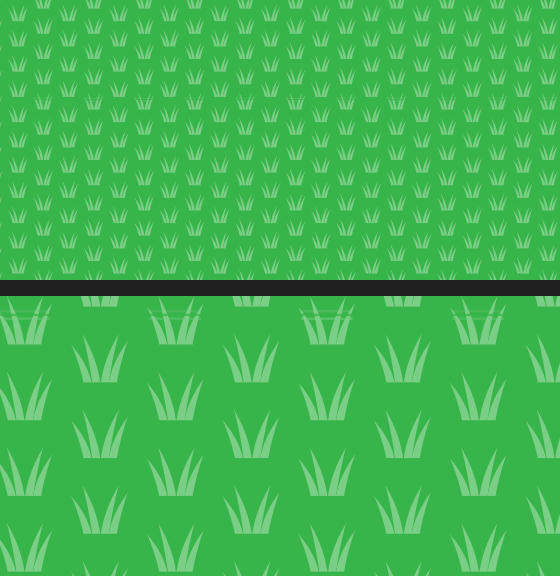
Top, the full canvas; bottom, a detail of the centre.
Give the GLSL for this pattern, as a WebGL 1 fragment shader.

```glsl
precision highp float;
// Light grass tufts in staggered columns on a flat green field, with one worn row.

uniform vec2 u_resolution;

#define PITCH 0.09015               // column spacing, in canvas heights
#define ORIGIN vec2(0.71, 0.255)    // centre of a tuft's foot, in pitches
#define HALF_WIDTH 0.053            // half width of a blade at its foot
#define BOW 0.5                     // share of the lean that comes from curvature
#define GROUND vec3(0.22, 0.71, 0.29)
#define GRASS vec3(0.48, 0.806, 0.52)
#define WORN_ROW 6.0                // row of tufts crossed by the seam
#define SEAM_Y 0.34                 // seam height above the foot
#define SEAM_STRENGTH 0.55

float hash(float n) {
  return fract(sin(n * 12.9898) * 43758.547);
}

// Coverage of a tapered blade growing from (foot, 0) and splaying towards tip.
float blade(vec2 p, float foot, vec2 tip, float px) {
  float t = clamp(p.y / tip.y, 0.0, 1.0);
  float lean = tip.x - foot;
  float centre = foot + lean * mix(t, t * t, BOW);
  float slope = lean / tip.y * mix(1.0, 2.0 * t, BOW);
  float halfWidth = HALF_WIDTH * (1.0 - t * t);
  float side = (halfWidth - abs(p.x - centre)) / sqrt(1.0 + slope * slope);
  float ends = min(p.y, tip.y - p.y);
  return clamp(min(side, ends) / px + 0.5, 0.0, 1.0);
}

// Four blades fanning out from a level foot.
float tuft(vec2 p, float px) {
  float c = blade(p, -0.16, vec2(-0.37, 0.49), px);
  c = max(c, blade(p, -0.045, vec2(-0.22, 0.63), px));
  c = max(c, blade(p, 0.07, vec2(0.25, 0.63), px));
  return max(c, blade(p, 0.175, vec2(0.37, 0.54), px));
}

// Soft-edged horizontal stroke as wide as a tuft.
float stroke(vec2 p, float y, float reach, float px) {
  float across = clamp((reach - abs(p.x)) / px + 0.5, 0.0, 1.0);
  float thick = clamp((0.016 - abs(p.y - y)) / px + 0.5, 0.0, 1.0);
  return across * thick;
}

void main() {
  float px = 1.0 / (u_resolution.y * PITCH);
  vec2 p = gl_FragCoord.xy * px - ORIGIN;

  // Odd columns are raised by half a pitch.
  float column = floor(p.x + 0.5);
  float odd = mod(column, 2.0);
  p.y -= 0.5 * odd;
  float row = floor(p.y + 0.15);
  vec2 local = p - vec2(column, row);

  float cover = tuft(local, px);

  // Seam: a thin cut through the blades between two faint light strokes.
  float worn = odd * (1.0 - step(0.5, abs(row - WORN_ROW)));
  float strength = SEAM_STRENGTH * mix(0.5, 1.0, hash(column));
  cover *= 1.0 - worn * 0.7 * stroke(local, SEAM_Y + 0.05, 0.42, px);
  float lines = max(stroke(local, SEAM_Y, 0.34, px),
                    0.6 * stroke(local, SEAM_Y + 0.10, 0.34, px));
  cover = max(cover, worn * strength * lines);

  gl_FragColor = vec4(mix(GROUND, GRASS, cover), 1.0);
}
```
